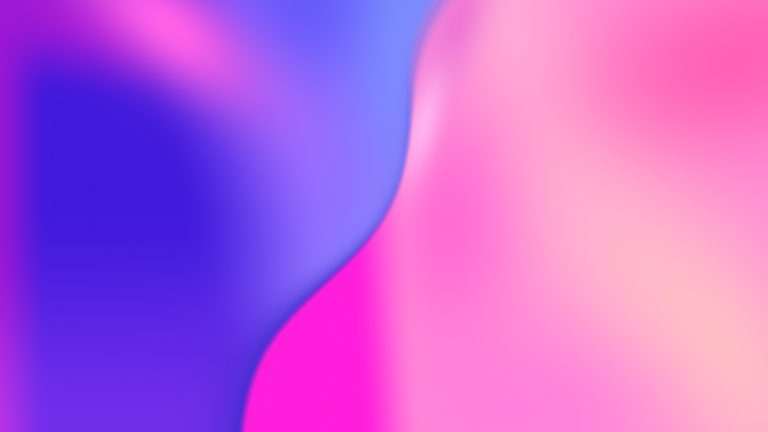
Give the GLSL for this background, as a Shadertoy shader.

```glsl
// Soft silk gradient: a blue-violet fold meeting a pink and peach sheet along an S-shaped edge.

// Layout, in units of canvas height (x spans 0 to ASPECT)
const float ASPECT = 16.0 / 9.0;
const float EDGE_BASE = 0.550;      // edge x at the bottom
const float EDGE_SWING = 0.409;     // how far it travels to the right
const float EDGE_MIDDLE = 0.345;    // height of the steepest lean
const float EDGE_STEEPNESS = 10.5;
const float EDGE_TOP_CURL = 0.9 * ASPECT;
const float GRAIN = 1.0 / 255.0;    // dither against banding

// Cool side
const vec3 DEEP_BLUE   = vec3(0.25, 0.10, 0.86);
const vec3 INDIGO      = vec3(0.44, 0.18, 0.92);
const vec3 VIOLET      = vec3(0.58, 0.42, 1.00);
const vec3 PURPLE      = vec3(0.61, 0.09, 0.83);
const vec3 ORCHID      = vec3(0.73, 0.20, 0.90);
const vec3 NEON_PINK   = vec3(1.00, 0.38, 0.91);
const vec3 ROYAL       = vec3(0.38, 0.33, 0.98);
const vec3 SKY         = vec3(0.45, 0.60, 1.00);
const vec3 PERIWINKLE  = vec3(0.53, 0.53, 0.99);
const vec3 SHADE       = vec3(0.25, 0.17, 0.80);

// Warm side
const vec3 PINK        = vec3(1.00, 0.56, 0.84);
const vec3 PALE_PINK   = vec3(1.00, 0.70, 0.85);
const vec3 HOT_PINK    = vec3(1.00, 0.38, 0.71);
const vec3 PEACH       = vec3(1.00, 0.76, 0.77);
const vec3 ROSE        = vec3(1.00, 0.42, 0.83);
const vec3 CANDY       = vec3(1.00, 0.50, 0.86);
const vec3 MAUVE       = vec3(0.93, 0.44, 0.83);
const vec3 FOLD_LIGHT  = vec3(1.00, 0.72, 0.94);
const vec3 MAGENTA     = vec3(1.00, 0.12, 0.86);

float hash(vec2 p) {
    vec3 q = fract(vec3(p.xyx) * 0.1031);
    q += dot(q, q.yzx + 33.33);
    return fract((q.x + q.y) * q.z);
}

// Elliptic Gaussian spot; the first radius lies along the angle
float glow(vec2 p, vec2 centre, vec2 radii, float angle) {
    float c = cos(angle), s = sin(angle);
    vec2 d = p - centre;
    vec2 q = vec2(c * d.x + s * d.y, c * d.y - s * d.x) / radii;
    return exp(-dot(q, q));
}

float edgeX(float y) {
    float lean = 1.0 / (1.0 + exp(-(y - EDGE_MIDDLE) * EDGE_STEEPNESS));
    float curl = max(y - 0.8, 0.0);
    return EDGE_BASE + EDGE_SWING * lean + EDGE_TOP_CURL * curl * curl;
}

// Signed distance to the edge, positive on the warm side
float edgeDistance(vec2 p) {
    float slope = (edgeX(p.y + 0.01) - edgeX(p.y - 0.01)) / 0.02;
    return (p.x - edgeX(p.y)) / sqrt(1.0 + slope * slope);
}

vec3 coolSide(vec2 p, float depth) {
    // Blue body turning violet toward the edge
    float toViolet = smoothstep(0.40, 0.76, p.x + 0.25 * (p.y - 0.54));
    vec3 body = mix(DEEP_BLUE, INDIGO, 1.0 - smoothstep(0.0, 0.55, p.y));
    vec3 col = mix(body, VIOLET, toViolet);

    // Purple border at the left and in the upper corner
    vec3 border = mix(ORCHID, PURPLE, smoothstep(0.0, 0.45, p.y));
    col = mix(col, border, 1.0 - smoothstep(-0.02, 0.12, p.x));
    float corner = smoothstep(0.78, 0.98, p.y + 0.12 * p.x);
    col = mix(col, PURPLE, corner * (1.0 - smoothstep(0.25, 0.60, p.x)));

    // Coloured lights along the top
    col = mix(col, ROYAL, 0.9 * glow(p, vec2(0.74, 1.00), vec2(0.26, 0.19), 0.0));
    col = mix(col, SKY, 0.9 * glow(p, vec2(0.97, 0.89), vec2(0.15, 0.34), 0.0));
    col = mix(col, NEON_PINK, glow(p, vec2(0.39, 0.94), vec2(0.27, 0.11), -0.68));

    // Light rim, then the shadow tucked under the edge
    float rim = exp(-depth / 0.07) * smoothstep(0.15, 0.45, p.y);
    col = mix(col, PERIWINKLE, 0.8 * rim);
    float shadow = exp(-depth / mix(0.045, 0.012, smoothstep(0.1, 0.5, p.y)));
    return mix(col, SHADE, shadow * mix(0.95, 0.35, smoothstep(0.3, 0.65, p.y)));
}

vec3 warmSide(vec2 p) {
    vec3 col = PINK;
    // Broad diagonal lights
    col = mix(col, PALE_PINK, glow(p, vec2(1.27, 0.75), vec2(0.55, 0.18), -1.14));
    col = mix(col, HOT_PINK, glow(p, vec2(1.70, 0.86), vec2(0.38, 0.21), 0.3));
    col = mix(col, PEACH, glow(p, vec2(1.65, 0.19), vec2(0.44, 0.22), -0.9));
    col = mix(col, CANDY, 0.9 * glow(p, vec2(1.20, 0.04), vec2(0.33, 0.20), 0.0));
    col = mix(col, ROSE, 0.95 * glow(p, vec2(1.04, 0.48), vec2(0.14, 0.26), 0.0));

    // Small fold beside the upper edge
    col = mix(col, MAUVE, 0.9 * glow(p, vec2(1.05, 0.93), vec2(0.20, 0.06), 1.2));
    col = mix(col, FOLD_LIGHT, 0.9 * glow(p, vec2(0.98, 0.71), vec2(0.14, 0.04), 1.3));

    // Magenta wedge at the lower edge
    float wedge = p.x - 0.89 - 0.06 * (0.3 - p.y);
    return mix(col, MAGENTA, 1.0 - smoothstep(-0.075, 0.075, wedge));
}

void mainImage(out vec4 fragColor, in vec2 fragCoord) {
    vec2 p = fragCoord / iResolution.xy * vec2(ASPECT, 1.0);
    float d = edgeDistance(p);

    // The edge is crisp in the middle and blurs toward the top
    float blur = 0.007 + 0.005 * (1.0 - p.y) + 0.03 * smoothstep(0.70, 1.0, p.y);
    vec3 col = mix(coolSide(p, max(-d, 0.0)), warmSide(p), smoothstep(-blur, blur, d));

    col += (hash(fragCoord) - 0.5) * GRAIN;
    fragColor = vec4(clamp(col, 0.0, 1.0), 1.0);
}
```
